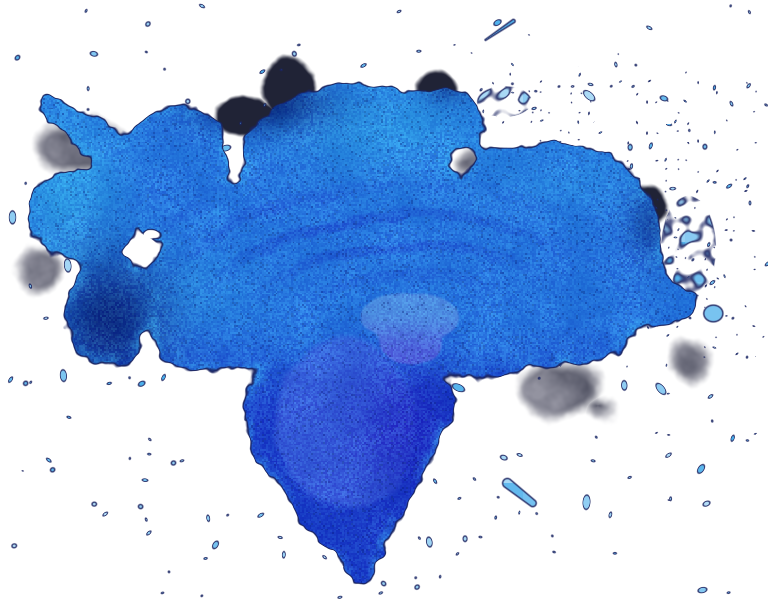
Give the GLSL for this background, as a Shadertoy shader.

```glsl
const vec3 BLUE = vec3(.15, .46, .87), DEEP = vec3(.11, .25, .79);
const vec3 SKY = vec3(.19, .64, .91), NIGHT = vec3(.04, .13, .45);
const vec3 INDIGO = vec3(.13, .17, .76), VEIL = vec3(.26, .41, .88);
const vec3 PALE = vec3(.36, .6, .9), LILAC = vec3(.35, .38, .86);
const vec3 SOOT = vec3(.08, .09, .17), SMOKE = vec3(.5, .5, .56);
const vec3 OUTLINE = vec3(.1, .14, .38), PAPER = vec3(1);
const float MELT = .018, RAGGED = .017; // lobe joins, edge wobble
const float GRAIN_CELLS = 320., GRAIN = .22;

float hash(vec2 p) {
  vec3 q = fract(p.xyx * .1031);
  q += dot(q, q.yzx + 33.33);
  return fract((q.x + q.y) * q.z);
}
float slope(vec2 cell, vec2 offset) {
  float a = 6.2832 * hash(cell);
  return dot(vec2(cos(a), sin(a)), offset);
}
float noise(vec2 p) {
  vec2 i = floor(p), f = fract(p), u = f * f * (3. - 2. * f), e = vec2(0, 1);
  return mix(mix(slope(i, f), slope(i + e.yx, f - e.yx), u.x),
             mix(slope(i + e, f - e), slope(i + 1., f - 1.), u.x), u.y);
}
float fbm(vec2 p) {
  float sum = 0., amp = 1.;
  for (int i = 0; i < 4; i++, amp *= .5) {
    sum += amp * noise(p);
    p = mat2(1.6, 1.2, -1.2, 1.6) * p + 7.3;
  }
  return sum;
}
float oval(vec2 p, float x, float y, float rx, float ry) {
  vec2 r = vec2(rx, ry), q = p - vec2(x, y);
  float k = length(q / r);
  return k * (k - 1.) / max(length(q / (r * r)), .001);
}
float taper(vec2 p, vec2 a, vec2 b, float ra, float rb) {
  vec2 ab = b - a;
  float h = clamp(dot(p - a, ab) / dot(ab, ab), 0., 1.);
  return length(p - a - ab * h) - mix(ra, rb, h);
}
float join(float a, float b) {
  float h = max(MELT - abs(a - b), 0.) / MELT;
  return min(a, b) - h * h * MELT * .25;
}
float glow(vec2 p, float x, float y, float rx, float ry) {
  vec2 q = (p - vec2(x, y)) / vec2(rx, ry);
  return exp(-dot(q, q));
}
float splash(vec2 p) {
  // crown and right wing
  float d = join(oval(p, .597, .685, .212, .179), oval(p, .73, .793, .07, .06));
  d = max(d, -oval(p, .783, .728, .03, .024));
  d = join(d, oval(p, .929, .577, .172, .186));
  d = join(d, oval(p, .837, .705, .063, .046));
  d = join(d, taper(p, vec2(.995, .502), vec2(1.119, .499), .075, .025));
  // middle and trunk
  d = join(d, oval(p, .564, .536, .315, .174));
  d = join(d, oval(p, .332, .466, .093, .083));
  d = join(d, oval(p, .796, .473, .149, .096));
  d = join(d, oval(p, .574, .32, .172, .149));
  d = join(d, taper(p, vec2(.574, .262), vec2(.599, .066), .155, .03));
  // left lobes and arm
  d = join(d, oval(p, .29, .71, .096, .116));
  d = join(d, taper(p, vec2(.083, .828), vec2(.216, .721), .02, .042));
  d = join(d, oval(p, .136, .645, .09, .08));
  d = join(d, oval(p, .186, .502, .08, .075));
  d = join(d, oval(p, .179, .439, .06, .046));
  return max(d, -oval(p, .25, .612, .013, .007));
}
float droplets(vec2 p, float cells, float density) {
  vec2 id = floor(p * cells), q = fract(p * cells) - .5;
  if (hash(id + cells) > density) return 1.;
  q -= .4 * vec2(hash(id + 3.1), hash(id + 8.7)) - .2;
  float a = 6.2832 * hash(id + 5.5), h = hash(id + 1.9);
  q *= mat2(cos(a), -sin(a), sin(a), cos(a));
  return (length(q * vec2(1, 1. + h)) - mix(.07, .2, h * h)) / cells;
}
vec3 paint(vec2 p, float d, float rough) {
  vec3 c = mix(BLUE, SKY, .65 * glow(p, .64, .79, .17, .08));
  c = mix(c, SKY, .8 * glow(p, .11, .69, .09, .13));
  c = mix(c, SKY, .35 * (glow(p, .95, .7, .13, .06) + glow(p, .33, .52, .09, .07)));
  // sweeping arcs
  float arc = length((p - vec2(.68, .38)) / vec2(1.55, 1)) + .012 * rough;
  float bands = smoothstep(.1, .9, sin(arc * 125. + 2. * noise(p * 6.)));
  c = mix(c, DEEP, .45 * bands * glow(p, .6, .61, .28, .075));
  // deep trunk with a lighter veil
  c = mix(c, DEEP, smoothstep(.48, .3, p.y + .04 * rough));
  c = mix(c, VEIL, .65 * smoothstep(.008, -.008, oval(p, .572, .3, .115, .14) + .012 * rough));
  c = mix(c, INDIGO, .75 * glow(p, .67, .29, .075, .11));
  // shaded hollows
  c = mix(c, NIGHT, .8 * glow(p, .18, .47, .09, .1) + .85 * glow(p, .43, .83, .1, .045));
  c = mix(c, NIGHT, .5 * glow(p, .74, .86, .04, .03) + .45 * glow(p, 1.08, .63, .04, .06));
  // pale puddle
  float puddle = join(oval(p, .68, .475, .08, .04), oval(p, .68, .43, .052, .035));
  c = mix(c, mix(LILAC, PALE, smoothstep(.41, .49, p.y)), .75 * smoothstep(.003, -.003, puddle + .007 * rough));
  // bright rim and speckle
  c = mix(c, SKY, .4 * smoothstep(-.025, -.003, d) * smoothstep(-.3, .4, rough));
  vec2 cell = floor(p * GRAIN_CELLS);
  c += (hash(cell) - .5) * GRAIN * vec3(.45, 1, .5) * (.65 + .5 * rough);
  return mix(c, NIGHT, .3 * step(.93, hash(cell + 17.))) + .04 * rough;
}
void mainImage(out vec4 fragColor, in vec2 fragCoord) {
  float px = 1. / iResolution.y;
  vec2 p = fragCoord * px;
  float rough = fbm(p * 13.), fine = noise(p * 55.);
  float d = splash(p) + RAGGED * rough + .007 * fine;
  // smoke and soot below the paint
  float smoke = min(oval(p, .136, .755, .073, .045), oval(p, .07, .552, .033, .035));
  smoke = min(smoke, min(oval(p, .932, .357, .066, .045), oval(p, .99, .328, .022, .017)));
  smoke = min(smoke, min(oval(p, 1.141, .4, .03, .033), oval(p, .78, .73, .028, .02)));
  vec3 col = mix(PAPER, mix(SMOKE, SOOT, clamp(.35 + .6 * rough, 0., 1.)), .85 * smoothstep(.014, -.016, smoke + .02 * rough));
  float soot = min(oval(p, .478, .859, .046, .046), oval(p, .723, .857, .033, .03));
  soot = min(soot, min(oval(p, .406, .809, .045, .03), oval(p, 1.07, .66, .036, .033)));
  col = mix(col, SOOT, .95 * smoothstep(.005, -.005, soot + .012 * rough));
  // scattered drops and torn clumps
  float spray = glow(p, 1.13, .63, .13, .2) + .8 * glow(p, .88, .82, .12, .06);
  float drops = min(droplets(p, 15., .2), droplets(p, 31., .1 + .25 * spray));
  drops = min(drops, min(droplets(p, 62., .5 * spray), oval(p, 1.181, .481, .017, .015)));
  drops = min(drops, taper(p, vec2(.84, .2), vec2(.882, .167), .009, .007));
  drops = min(drops, taper(p, vec2(.804, .934), vec2(.85, .965), .002, .004));
  float clump = min(oval(p, 1.14, .59, .045, .085), oval(p, .835, .832, .045, .025));
  drops = min(drops, max(clump, .012 * (.12 - noise(p * 42.) - .5 * fine)));
  vec3 fill = mix(SKY, PAPER, .6 * hash(floor(p * 15.)));
  col = mix(col, mix(OUTLINE, fill, smoothstep(-.001, -.004, drops)), .9 * smoothstep(px, -px, drops));
  // main splash with a dark outline
  vec3 body = mix(paint(p, d, rough), OUTLINE, smoothstep(-.004, -.001, d));
  col = mix(col, body, smoothstep(px, -px, d));
  fragColor = vec4(clamp(col, 0., 1.), 1);
}
```
